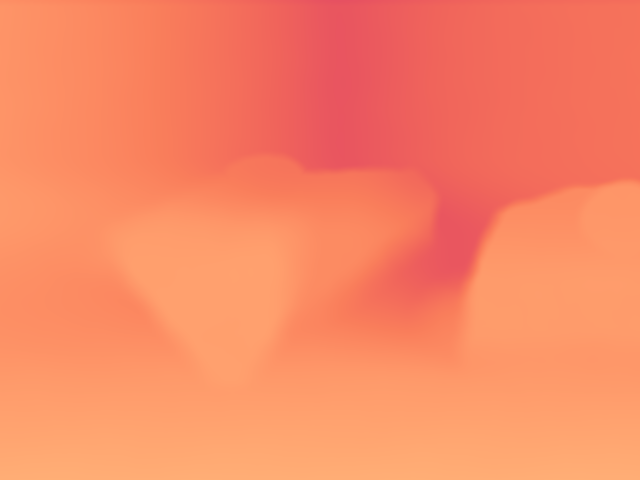
A WebGL 2 fragment shader for this texture map:

```glsl
#version 300 es
precision highp float;
// Soft sunset sky with two warm clouds above a pale haze.
// A single warmth field is built from gradients, half-plane edges and
// lobes, bent by layered sines, then mapped to a coral-to-peach ramp.

uniform vec2 u_resolution;
out vec4 fragColor;

// Layered sines, roughly -1 to 1
float ripple(vec2 p) {
    float sum = 0.0;
    float gain = 0.5;
    for (int i = 0; i < 4; i++) {
        sum += gain * sin(p.x + 1.3 * sin(p.y)) * cos(p.y * 0.9 + 0.6);
        p = mat2(1.5, 1.1, -1.1, 1.5) * p + 1.7;
        gain *= 0.5;
    }
    return sum;
}

// Coverage to the right of the line from a to b
float edge(vec2 p, vec2 a, vec2 b, float soft) {
    vec2 dir = normalize(b - a);
    float inside = dot(p - a, vec2(dir.y, -dir.x));
    return smoothstep(-soft, soft, inside);
}

// Coverage of a soft ellipse
float lobe(vec2 p, vec2 centre, vec2 radius, float soft) {
    float d = length((p - centre) / radius);
    return 1.0 - smoothstep(1.0 - soft, 1.0 + soft, d);
}

// Dark vertical band that drifts right as it descends
float skyWarmth(vec2 p) {
    float core = 0.71 + 0.24 * smoothstep(0.68, 0.5, p.y);
    float offset = p.x - core;
    float d = sqrt(offset * offset + 0.0016) - 0.04;
    float left = 0.36 * (1.0 - exp(-1.7 * d));
    float right = 0.13 * (1.0 - exp(-3.5 * d));
    float dim = 0.05 * smoothstep(0.62, 0.4, p.y) * smoothstep(0.7, 0.4, p.x);
    float rim = 0.02 * smoothstep(0.985, 1.0, p.y);
    return 0.335 + (offset < 0.0 ? left : right) - dim - rim;
}

float addHaze(float warmth, float y) {
    return mix(warmth, 0.68 - 0.38 * y, smoothstep(0.46, 0.2, y));
}

// Broad upper body of the central cloud
float bodyMask(vec2 p) {
    float m = edge(p, vec2(0.20, 0.48), vec2(0.30, 0.58), 0.06);
    m *= edge(p, vec2(0.30, 0.575), vec2(0.48, 0.642), 0.028);
    m *= edge(p, vec2(0.48, 0.642), vec2(0.86, 0.650), 0.012);
    m *= edge(p, vec2(0.865, 0.65), vec2(0.915, 0.60), 0.014);
    m *= edge(p, vec2(0.912, 0.60), vec2(0.905, 0.52), 0.016);
    m *= edge(p, vec2(0.905, 0.53), vec2(0.64, 0.33), 0.05);
    m *= edge(p, vec2(0.60, 0.30), vec2(0.20, 0.46), 0.07);
    return max(m, lobe(p, vec2(0.555, 0.625), vec2(0.085, 0.052), 0.2));
}

float bodyWarmth(vec2 p) {
    float depth = 0.09 * smoothstep(0.66, 0.5, p.y);
    float left = 0.055 * smoothstep(0.62, 0.32, p.x);
    float right = 0.06 * smoothstep(0.72, 0.92, p.x);
    return 0.455 + depth + left - right;
}

// Pale core narrowing to a tip below
float funnelMask(vec2 p) {
    float m = edge(p, vec2(0.46, 0.17), vec2(0.24, 0.45), 0.03);
    m *= edge(p, vec2(0.24, 0.45), vec2(0.23, 0.58), 0.05);
    m *= edge(p, vec2(0.20, 0.50), vec2(0.60, 0.53), 0.08);
    m *= edge(p, vec2(0.62, 0.60), vec2(0.61, 0.34), 0.06);
    m *= edge(p, vec2(0.62, 0.36), vec2(0.50, 0.17), 0.035);
    return m * smoothstep(0.17, 0.21, p.y);
}

// Bank at the right side
float bankMask(vec2 p) {
    float m = edge(p, vec2(0.972, 0.41), vec2(1.04, 0.56), 0.02);
    m *= edge(p, vec2(0.965, 0.30), vec2(0.975, 0.44), 0.03);
    m *= edge(p, vec2(1.03, 0.562), vec2(1.215, 0.618), 0.014);
    m *= edge(p, vec2(1.20, 0.616), vec2(1.34, 0.616), 0.012);
    return m * smoothstep(0.16, 0.32, p.y);
}

vec3 sunsetRamp(float warmth) {
    float deficit = (0.66 - warmth) / 0.33;
    float red = 1.0 - 0.09 * deficit * deficit;
    float blue = 0.355 + 0.55 * max(warmth - 0.49, 0.0) + 0.3 * max(0.4 - warmth, 0.0);
    return vec3(red, warmth, blue);
}

void main() {
    vec2 p = gl_FragCoord.xy / u_resolution.y;
    p.x *= (4.0 / 3.0) * u_resolution.y / u_resolution.x;
    vec2 q = p + 0.007 * vec2(ripple(p * 26.0), ripple(p.yx * 24.0 + 4.0));

    float warmth = addHaze(skyWarmth(p), p.y);

    // Central cloud
    warmth = mix(warmth, bodyWarmth(p), bodyMask(q));
    warmth = mix(warmth, 0.627, funnelMask(q));

    // Right bank with a faint skirt and a brighter shoulder
    warmth = mix(warmth, 0.55, 0.6 * lobe(q, vec2(0.98, 0.32), vec2(0.09, 0.08), 0.6));
    float bankTone = 0.545 + 0.065 * smoothstep(0.6, 0.4, p.y);
    warmth = mix(warmth, bankTone, bankMask(q));
    float shoulder = lobe(q, vec2(1.30, 0.545), vec2(0.09, 0.075), 0.18);
    warmth = mix(warmth, 0.605, 0.7 * shoulder);

    warmth += 0.004 * ripple(p * 17.0 + 2.0);
    fragColor = vec4(sunsetRamp(warmth), 1.0);
}
```
